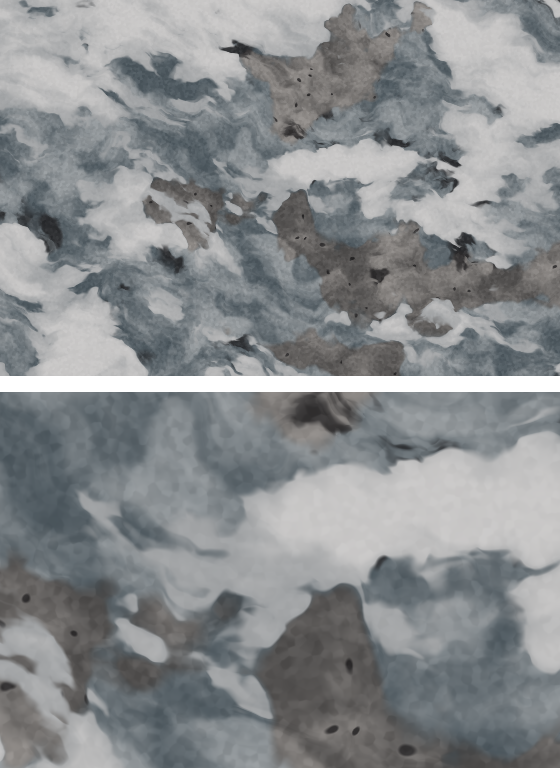
Top, the full canvas; bottom, a detail of the centre.
This texture is drawn by a WebGL 2 fragment shader. Its source:

```glsl
#version 300 es
precision highp float;

uniform vec2 u_resolution;
out vec4 fragColor;

// Stone colours
const vec3 CALCITE_CLEAN = vec3(0.785, 0.780, 0.778);
const vec3 CALCITE_SHADE = vec3(0.620, 0.630, 0.638);
const vec3 SLATE_PALE = vec3(0.580, 0.600, 0.612);
const vec3 SLATE_DARK = vec3(0.310, 0.352, 0.378);
const vec3 BROWN_PALE = vec3(0.570, 0.550, 0.535);
const vec3 BROWN_DARK = vec3(0.315, 0.302, 0.295);
const vec3 SOOT = vec3(0.130, 0.125, 0.130);

// Layout, in canvas heights
const float FLOW_ANGLE = -0.30;
const vec2 PATCH_SCALE = vec2(3.1, 4.8);
const vec2 STREAK_SCALE = vec2(8.0, 19.0);
const float STREAK_AMOUNT = 0.75;
const float CALCITE_LEVEL = 0.475;
const float CALCITE_EDGE = 0.035;
const float SEAM_RAGGED = 0.24;
const float SPECK_SCALE = 30.0;
const float GRAIN_SCALE = 150.0;
const float GRAIN_AMOUNT = 0.07;

vec3 hash3(vec2 p) {
    vec3 h = fract(p.xyx * vec3(0.1031, 0.1030, 0.0973));
    h += dot(h, h.yxz + 33.33);
    return fract((h.xxy + h.yzz) * h.zyx);
}

// Cellular noise whose cell values melt into each other
float cellNoise(vec2 p) {
    vec2 cell = floor(p), local = p - cell;
    float total = 0.0, weightSum = 0.0;
    for (int y = -1; y <= 1; y++)
    for (int x = -1; x <= 1; x++) {
        vec2 offset = vec2(x, y);
        vec3 h = hash3(cell + offset + 40.0);
        vec2 d = offset + h.xy - local;
        float weight = exp(-7.0 * dot(d, d));
        total += weight * h.z;
        weightSum += weight;
    }
    return total / weightSum;
}

float layeredCells(vec2 p, int layers) {
    float total = 0.0, amplitude = 0.5, sum = 0.0;
    for (int i = 0; i < layers; i++) {
        total += amplitude * cellNoise(p);
        sum += amplitude;
        p = mat2(1.62, 1.18, -1.18, 1.62) * p + 7.3;
        amplitude *= 0.53;
    }
    return total / sum;
}

// Same, but octaves keep the stretched direction
float streakCells(vec2 p) {
    return 0.58 * cellNoise(p) + 0.28 * cellNoise(p * 2.1 + 5.7)
         + 0.14 * cellNoise(p * 4.3 + 11.9);
}

// Layered sines bend the flow
vec2 bend(vec2 p) {
    for (int i = 0; i < 3; i++) {
        float f = 4.0 * exp2(float(i));
        p += 0.14 / f * sin(p.yx * f * vec2(1.3, 1.0) + vec2(1.7, 4.1) * float(i + 1));
    }
    return p;
}

float capsule(vec2 p, vec2 a, vec2 b, float radius) {
    vec2 pa = p - a, ba = b - a;
    return length(pa - ba * clamp(dot(pa, ba) / dot(ba, ba), 0.0, 1.0)) - radius;
}

// Brown seams: a descending band, a lower sliver and a forked upper lobe
float seamDistance(vec2 p) {
    float d = capsule(p, vec2(0.44, 0.43), vec2(0.78, 0.45), 0.050);
    d = min(d, capsule(p, vec2(0.78, 0.42), vec2(1.06, 0.24), 0.080));
    d = min(d, capsule(p, vec2(1.06, 0.22), vec2(1.52, 0.25), 0.055));
    d = min(d, capsule(p, vec2(0.62, 0.13), vec2(1.02, 0.05), 0.028));
    d = min(d, capsule(p, vec2(0.75, 0.76), vec2(1.15, 0.98), 0.070));
    return min(d, capsule(p, vec2(0.65, 0.88), vec2(0.74, 0.75), 0.026));
}

// Small dark pits, present in a few cells only
float specks(vec2 p) {
    vec2 cell = floor(p);
    vec3 h = hash3(cell + 91.0);
    float d = length(fract(p) - 0.25 - 0.5 * h.xy);
    float radius = 0.08 + 0.12 * fract(h.z * 17.0);
    return step(0.84, h.z) * smoothstep(radius + 0.06, radius - 0.06, d);
}

void main() {
    vec2 p = gl_FragCoord.xy / u_resolution.y;
    vec2 ragged = vec2(layeredCells(p * 6.0 + 3.0, 4), layeredCells(p * 6.0 + 61.0, 4)) - 0.5;
    vec2 q = bend(p) + 0.11 * ragged;
    float c = cos(FLOW_ANGLE), s = sin(FLOW_ANGLE);
    vec2 flow = vec2(c * q.x + s * q.y, c * q.y - s * q.x);

    // Brown seams and the slate halo around them
    float seam = seamDistance(bend(p)) + SEAM_RAGGED * ragged.x;
    float brown = smoothstep(0.012, -0.012, seam);
    float halo = smoothstep(0.10, 0.0, seam);

    // Pale patches, broken up by streaks
    float streak = streakCells(flow * STREAK_SCALE + 23.0);
    float field = layeredCells(flow * PATCH_SCALE + 2.0, 5) + STREAK_AMOUNT * (streak - 0.5) * 0.6;
    field -= 0.05 * halo + 0.17 * brown + CALCITE_LEVEL;
    float calcite = smoothstep(-CALCITE_EDGE, CALCITE_EDGE, field);

    // Tones inside each mineral
    float mottle = layeredCells(flow * vec2(13.0, 20.0) + 47.0, 4);
    float cloud = layeredCells(p * 4.0 + 17.0, 4);
    vec3 slate = mix(SLATE_DARK, SLATE_PALE, smoothstep(0.25, 0.75, 0.6 * mottle + 0.4 * streak));
    vec3 earth = mix(BROWN_DARK, BROWN_PALE, smoothstep(0.25, 0.75, 0.55 * mottle + 0.45 * cloud + 0.2 * (p.y - 0.45)));
    earth *= 1.0 - 0.12 * smoothstep(0.014, 0.0, abs(seam));
    vec3 pale = mix(CALCITE_SHADE, CALCITE_CLEAN, smoothstep(0.0, 0.6, field * 1.5 + 0.6 * (cloud - 0.25)));

    // Soot gathers in dark clusters, pits dot the brown
    float soot = smoothstep(0.60, 0.72, cloud) * smoothstep(0.52, 0.36, mottle);
    vec3 ground = mix(slate, earth, brown * 0.9);
    ground = mix(ground, SOOT, max(0.75 * soot, 0.8 * brown * specks(q * SPECK_SCALE)));

    vec3 color = mix(ground, pale, calcite);
    color += GRAIN_AMOUNT * (1.0 - 0.6 * calcite) * (cellNoise(p * GRAIN_SCALE) - 0.5);
    fragColor = vec4(color, 1.0);
}
```
